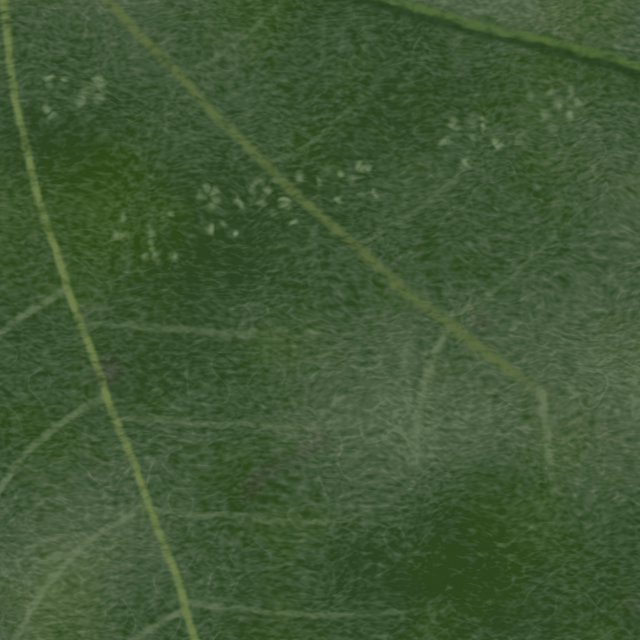
Write a Shadertoy shader that draws this texture.

```glsl
// Close view of a green leaf: two long ribs with broken, curved side veins, crisp
// streaky skin, pale haze and clusters of light specks. Gradient noise sets a tone
// that runs through four greens; veins are distances to polynomial curves.

vec2 hash2(vec2 p) {
    vec3 q = fract(vec3(p.xyx) * vec3(0.1031, 0.1030, 0.0973));
    q += dot(q, q.yzx + 33.33);
    return fract((q.xx + q.yz) * q.zy);
}

float corner(vec2 cell, vec2 offset) {
    return dot(hash2(cell) * 2.0 - 1.0, offset);
}

float gradientNoise(vec2 p) {
    p += 200.0;
    vec2 i = floor(p), f = fract(p);
    vec2 u = f * f * f * (f * (f * 6.0 - 15.0) + 10.0);
    vec2 e = vec2(1, 0);
    return 1.4 * mix(mix(corner(i, f), corner(i + e, f - e), u.x),
                     mix(corner(i + e.yx, f - e.yx), corner(i + 1.0, f - 1.0), u.x), u.y);
}

float fbm(vec2 p) {
    float sum = 0.0, amp = 1.0;
    for (int i = 0; i < 4; i++) {
        sum += amp * gradientNoise(p);
        p = p * 2.03 + 17.3;
        amp *= 0.55;
    }
    return sum;
}

// Thin lines along the zeros of the noise
float threads(vec2 p, float width) {
    return 1.0 - smoothstep(0.0, width, abs(gradientNoise(p)));
}

float glow(vec2 p, vec2 center, float radius) {
    vec2 d = (p - center) / radius;
    return exp(-dot(d, d));
}

// Soft line around the zero of an offset from a curve with the given slope
float vein(float offset, float slope, float width) {
    return 1.0 - smoothstep(0.15 * width, width, abs(offset) / sqrt(1.0 + slope * slope));
}

// Fades a side vein out along its run s
float run(float s, float reach) {
    return smoothstep(-0.004, 0.004, s) * (1.0 - smoothstep(0.4 * reach, reach, s));
}

float leftRib(float y) {
    float t = 1.0 - y;
    return 0.005 + t * (0.05 + t * (0.5 - 0.25 * t));
}

float middleRib(float x) {
    float s = x - 0.17;
    return 1.0 - 1.13 * s + 0.33 * s * s;
}

float sideVeins(vec2 p) {
    float v = 0.0;
    for (float k = 0.0; k < 4.0; k++) {
        // Right of the left rib
        float y = 0.5 - 0.147 * k;
        float s = p.x - leftRib(y);
        v = max(v, 0.65 * vein(p.y - y + 0.15 * s - 0.3 * s * s, 0.1, 0.008) * run(s, 0.48));
        // Left of the left rib, bending down
        y = 0.55 - 0.167 * k;
        s = leftRib(y) - p.x;
        v = max(v, 0.9 * vein(p.y - y + 0.55 * s + 12.0 * s * s * s, 0.55 + 36.0 * s * s, 0.009) * run(s, 0.4));
        // Above the middle rib
        float x = 0.28 + 0.137 * k;
        s = p.x - x;
        v = max(v, 0.5 * vein(p.y - middleRib(x) - 0.4 * s - 2.0 * s * s, 0.4 + 4.0 * s, 0.007) * run(s, 0.24));
    }
    // Two hooks hanging below the middle rib
    for (float k = 0.0; k < 2.0; k++) {
        float x = 0.7 + 0.14 * k;
        float s = middleRib(x) - p.y;
        float bend = (1.0 - 1.5 * k) * (0.5 * s - 1.2 * s * s);
        v = max(v, 0.9 * vein(p.x - x + bend, 0.4, 0.010) * run(s, 0.27 - 0.07 * k));
    }
    return v;
}

float specks(vec2 p) {
    float v = 0.0;
    for (float c = 0.0; c < 7.0; c++) {
        vec2 center = vec2(0.11 + 0.82 * fract(c * 0.382), 0.84 - 0.24 * fract(c * 0.618));
        for (float k = 0.0; k < 11.0; k++) {
            vec2 h = hash2(vec2(c * 37.7 + 3.0, k * 51.3 + 1.0));
            vec2 place = hash2(vec2(k * 23.9 + 8.0, c * 61.1 + 5.0)) - 0.5;
            float d = length(p - center - place * vec2(0.10, 0.08));
            v = max(v, (0.35 + 0.6 * h.x) * (1.0 - smoothstep(0.001, 0.008 + 0.007 * h.y, d)));
        }
    }
    return v;
}

void mainImage(out vec4 fragColor, in vec2 fragCoord) {
    vec2 p = fragCoord / iResolution.xy;
    vec2 warp = vec2(gradientNoise(p * 9.0), gradientNoise(p * 9.0 + 31.0));
    vec2 jitter = vec2(gradientNoise(p * 50.0), gradientNoise(p * 50.0 + 77.0));
    vec2 q = p + 0.009 * warp + 0.003 * jitter;
    float edge = q.y - 1.0 + 0.27 * (q.x - 0.61);

    // Broad haze and shade
    float tone = 0.72 + 1.05 * fbm(p * vec2(3.0, 4.5) + 4.0);
    tone += 1.4 * glow(p, vec2(0.95, 0.42), 0.32) + 1.0 * glow(p, vec2(0.1, 0.1), 0.19);
    tone += 0.9 * glow(p, vec2(0.28, 1.0), 0.2) + 0.9 * smoothstep(0.0, 0.02, edge);
    tone += 0.5 * glow(p, vec2(0.6, 0.4), 0.17);
    tone -= 0.8 * glow(p, vec2(0.25, 0.63), 0.2) + 1.3 * glow(p, vec2(0.85, 0.06), 0.24);
    tone -= 0.5 * glow(p, vec2(0.55, 0.82), 0.2);

    // Streaky skin with fine pale threads and a broken net of veinlets
    vec2 g = p + 0.016 * warp + 0.002 * jitter;
    float grain = 1.4 * gradientNoise(g * vec2(48, 108)) + 1.25 * gradientNoise(g * vec2(105, 180) + 9.0);
    grain += 0.5 * threads(g * vec2(30, 62) + 5.0, 0.14) - 0.12;
    tone += grain;
    float patches = smoothstep(-0.1, 0.4, gradientNoise(p * 6.0 + 12.0) + 0.3 - 0.5 * p.y);
    tone += 0.8 * patches * threads(q * vec2(15, 19) + 8.0, 0.07);

    // Four greens from deep to pale
    vec3 color = mix(vec3(0.20, 0.29, 0.16), vec3(0.25, 0.34, 0.22), clamp(tone, -0.45, 1.0));
    color = mix(color, vec3(0.31, 0.38, 0.27), clamp(tone - 1.0, 0.0, 1.0));
    color = mix(color, vec3(0.38, 0.45, 0.33), clamp(0.8 * tone - 1.6, 0.0, 1.0));
    float lush = smoothstep(0.0, 0.7, fbm(p * 4.0 + 50.0) + 0.25 - 0.15 * tone);
    lush += 0.8 * glow(p, vec2(0.19, 0.67), 0.1);
    color += lush * vec3(0.004, 0.010, -0.024);
    color += vec3(0.03, -0.015, 0.025) * smoothstep(0.45, 0.8, gradientNoise(p * 9.0 + 70.0));

    // Side veins and specks, broken by mottling
    float mottled = clamp(0.8 + 0.6 * gradientNoise(p * 38.0) + 0.2 * grain, 0.0, 1.0);
    color = mix(color, vec3(0.42, 0.49, 0.36), 0.75 * mottled * sideVeins(q));
    color = mix(color, vec3(0.49, 0.56, 0.42), mottled * specks(p + 0.007 * jitter));

    // Ribs and the upper fold
    vec2 r = p + 0.006 * warp + 0.0015 * jitter;
    float middle = vein(r.y - middleRib(r.x), 0.9, 0.013) * (1.0 - 0.85 * smoothstep(0.78, 0.86, p.x));
    color = mix(color, vec3(0.36, 0.43, 0.25), mottled * middle);
    color = mix(color, vec3(0.43, 0.50, 0.29), mottled * vein(r.x - leftRib(r.y), 0.35, 0.010));
    color = mix(color, vec3(0.14, 0.23, 0.11), 0.6 * vein(edge + 0.012, 0.27, 0.011));
    color = mix(color, vec3(0.32, 0.42, 0.22), mottled * vein(edge, 0.27, 0.010));

    fragColor = vec4(color, 1.0);
}
```
